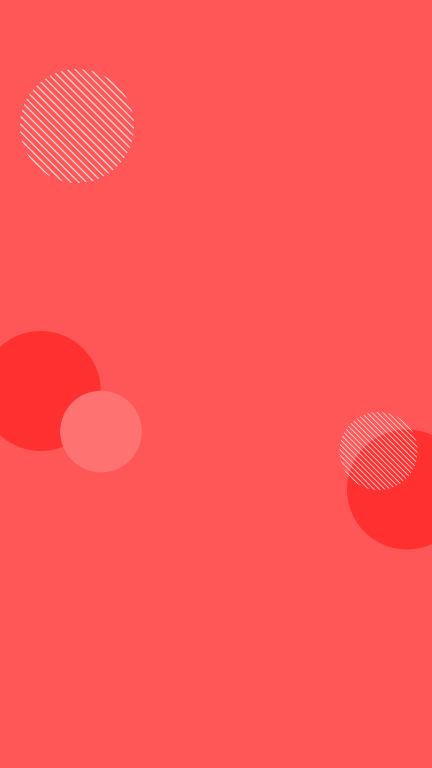
This background is drawn by a WebGL 2 fragment shader. Its source:

```glsl
#version 300 es
precision highp float;

uniform vec2 u_resolution;
out vec4 fragColor;

// Colours
const vec3 CORAL = vec3(1.0, 0.341, 0.341);
const vec3 SCARLET = vec3(1.0, 0.19, 0.19);
const vec3 BLUSH = vec3(1.0, 0.447, 0.447);
const vec3 HATCH = vec3(1.0, 0.96, 0.95);

// Circles: centre and radius, in canvas widths
const vec3 LEFT_DISC = vec3(0.0944, 0.8727, 0.1389);
const vec3 RIGHT_DISC = vec3(0.9421, 0.6447, 0.1389);
const vec3 PALE_DISC = vec3(0.2338, 0.7789, 0.0944);
const vec3 LARGE_HATCH = vec3(0.1782, 1.4861, 0.1319);
const vec3 SMALL_HATCH = vec3(0.8762, 0.7338, 0.0903);

// Hatching, relative to the circle radius
const float LINE_PERIOD = 0.0968;
const float LINE_WIDTH = 0.021;
const float HATCH_OPACITY = 0.85;

// Soft-edged coverage of a filled circle
float disc(vec2 p, vec3 circle, float pixel) {
    float d = length(p - circle.xy) - circle.z;
    return clamp(0.5 - d / pixel, 0.0, 1.0);
}

// Diagonal lines clipped to a circle, box filtered over one pixel
float hatchedDisc(vec2 p, vec3 circle, float pixel) {
    float period = LINE_PERIOD * circle.z;
    float halfWidth = 0.5 * LINE_WIDTH * circle.z;
    float across = dot(p - circle.xy, vec2(inversesqrt(2.0)));
    float d = (fract(across / period + 0.5) - 0.5) * period;
    float overlap = min(d + 0.5 * pixel, halfWidth) - max(d - 0.5 * pixel, -halfWidth);
    return clamp(overlap / pixel, 0.0, 1.0) * disc(p, circle, pixel);
}

void main() {
    vec2 p = gl_FragCoord.xy / u_resolution.x;
    float pixel = 1.0 / u_resolution.x;

    // Solid discs
    vec3 color = CORAL;
    color = mix(color, SCARLET, disc(p, LEFT_DISC, pixel));
    color = mix(color, SCARLET, disc(p, RIGHT_DISC, pixel));
    color = mix(color, BLUSH, disc(p, PALE_DISC, pixel));

    // Hatched discs on top
    float hatch = max(hatchedDisc(p, LARGE_HATCH, pixel), hatchedDisc(p, SMALL_HATCH, pixel));
    color = mix(color, HATCH, hatch * HATCH_OPACITY);

    fragColor = vec4(color, 1.0);
}
```
